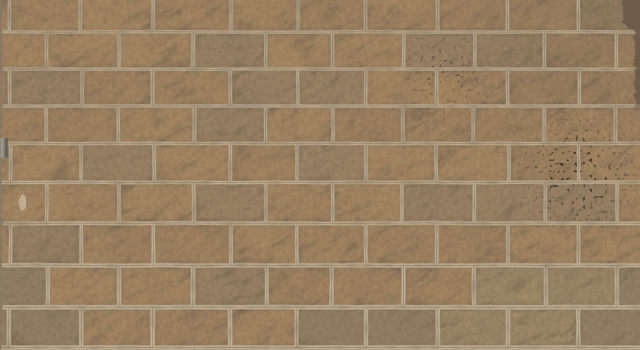
Write a Shadertoy shader that draws this texture.

```glsl
#define BLOCK vec2(0.2033, 0.1124)
#define ORIGIN vec2(0.0286, 0.0070)
#define JOINT 0.0056
#define GROOVE 0.0011
#define TAN vec3(0.625, 0.510, 0.375)
#define BROWN vec3(0.575, 0.475, 0.355)
#define SOOT vec3(0.495, 0.420, 0.325)
#define GREY vec3(0.540, 0.475, 0.385)
#define KHAKI vec3(0.610, 0.535, 0.400)
#define LIME vec3(0.755, 0.695, 0.590)
#define LIME_DARK vec3(0.590, 0.530, 0.430)

float hash(vec2 p) {
    vec3 q = fract(p.xyx * vec3(0.1031, 0.1030, 0.0973));
    q += dot(q, q.yzx + 33.33);
    return fract((q.x + q.y) * q.z);
}

vec2 gradientAt(vec2 cell) {
    float a = 6.2832 * hash(cell);
    return vec2(cos(a), sin(a));
}

float noise(vec2 p) {
    vec2 i = floor(p), f = fract(p), e = vec2(1.0, 0.0);
    vec2 u = f * f * f * (f * (f * 6.0 - 15.0) + 10.0);
    float low = mix(dot(gradientAt(i), f), dot(gradientAt(i + e), f - e), u.x);
    float high = mix(dot(gradientAt(i + e.yx), f - e.yx), dot(gradientAt(i + 1.0), f - 1.0), u.x);
    return mix(low, high, u.y);
}

float fbm(vec2 p) {
    float sum = 0.0, amp = 1.0;
    for (int k = 0; k < 4; k++) {
        sum += amp * noise(p);
        p = mat2(1.6, 1.2, -1.2, 1.6) * p + 5.7;
        amp *= 0.55;
    }
    return sum;
}

// Uneven courses: taller in the lower half, blocks widened left of centre
vec2 wallCoords(vec2 p) {
    vec2 q = p - ORIGIN;
    float rise = sin(3.1416 * q.y / 1.012);
    float bulge = (p.x - 0.68) / 0.18;
    q -= vec2(0.020 * exp(-bulge * bulge), 0.0225 * rise * rise);
    return q + 0.0016 * vec2(noise(p * 8.0), noise(p * 7.0 + 31.0));
}

vec3 blockColor(vec2 p, vec2 id, float centre, float edge, float right) {
    // Diagonal trowel smears, different in each block
    vec2 r = mat2(0.85, -0.53, 0.53, 0.85) * p;
    float smear = fbm(r * vec2(13.0, 38.0) + id * 7.31);
    float cloud = fbm(p * 9.0 + id * 3.17);
    float tint = hash(id + 19.0) - 0.5;
    vec3 col = mix(TAN, BROWN, clamp(0.42 + 0.7 * smear + 0.5 * tint + 0.4 * cloud, 0.0, 1.0));

    // Grey and khaki blocks in the two lowest courses
    float low = step(id.y, 1.5);
    float grey = low * max(step(0.86 + 0.5 * id.y, centre), step(centre, 0.2));
    float khaki = low * step(abs(centre - 1.48), 0.24) * grey;
    vec3 odd = mix(GREY, KHAKI, khaki * (0.65 + 0.5 * cloud));
    col = mix(col, odd, max(0.75 * grey, 0.45 * step(0.82, hash(id + 57.0))));

    // Soot in the smears, along the edges and towards the upper right
    float corner = smoothstep(right - 0.75, right, p.x) * smoothstep(0.45, 1.0, p.y);
    float rim = 1.0 - smoothstep(JOINT, JOINT + 0.013, edge);
    float soot = 0.55 * smoothstep(0.15, 0.75, smear + 0.4 * cloud) + 0.35 * corner;
    soot += rim * (0.22 + 0.5 * cloud);
    col = mix(col, SOOT, clamp(soot, 0.0, 1.0));
    return col * (1.0 + 0.07 * noise(p * 75.0) + 0.05 * noise(p * 160.0));
}

void mainImage(out vec4 fragColor, in vec2 fragCoord) {
    vec2 p = fragCoord / iResolution.y;
    float right = iResolution.x / iResolution.y;
    float aa = 0.8 / iResolution.y;

    // Running bond with slightly irregular upright joints
    vec2 q = wallCoords(p);
    float row = floor(q.y / BLOCK.y);
    float shift = 0.52 * mod(row, 2.0) * BLOCK.x;
    q.x -= shift;
    q.x -= 0.006 * (hash(vec2(floor(q.x / BLOCK.x + 0.5), row)) - 0.5);
    vec2 id = vec2(floor(q.x / BLOCK.x), row);
    vec2 f = q - id * BLOCK;
    vec2 gap = min(f, BLOCK - f);
    float edge = min(gap.x, gap.y);
    float centre = (id.x + 0.5) * BLOCK.x + shift + ORIGIN.x;
    vec3 col = blockColor(p, id, centre, edge, right);

    // Pitted patches
    float pits = exp(-dot(p - vec2(1.65, 0.51), p - vec2(1.65, 0.51)) * 60.0);
    pits += 0.5 * exp(-dot(p - vec2(1.27, 0.79), p - vec2(1.27, 0.79)) * 90.0);
    col *= 1.0 - 0.6 * min(pits, 1.0) * smoothstep(0.22, 0.42, noise(p * 95.0));

    // Lime joints with a tooled centre groove
    float wear = noise(p * 24.0);
    float halfWidth = JOINT * (1.0 + 0.3 * wear) * mix(1.15, 0.95, smoothstep(0.1, 0.4, p.y));
    vec3 lime = mix(LIME, LIME_DARK, clamp(0.2 + 0.7 * wear + 0.25 * p.y, 0.0, 0.8));
    float groove = 1.0 - smoothstep(GROOVE - aa, GROOVE + aa, edge);
    lime = mix(lime, LIME_DARK * 0.9, 0.75 * groove);
    col = mix(col, lime, 1.0 - smoothstep(halfWidth - aa, halfWidth + aa, edge));

    // Chipped plaster and a small metal bracket near the left edge
    float ragged = 0.006 * noise(p * 60.0);
    float chip = length((p - vec2(0.064, 0.421)) * vec2(2.1, 1.0)) - 0.023 + ragged;
    col = mix(col, LIME, 0.9 * (1.0 - smoothstep(-aa, aa, chip)));
    col = mix(col, GREY, 1.0 - smoothstep(-aa, aa, p.x - 0.006 + ragged));
    vec2 box = abs(p - vec2(0.012, 0.578)) - vec2(0.010, 0.028);
    vec3 metal = mix(vec3(0.36, 0.34, 0.31), vec3(0.62, 0.60, 0.56), smoothstep(0.022, 0.004, p.x));
    col = mix(col, metal, 1.0 - smoothstep(-aa, aa, max(box.x, box.y)));

    // Dark stain running down the right edge
    float stain = right - p.x - 0.014 - 0.035 * smoothstep(0.9, 0.94, p.y) + 2.0 * ragged;
    float reach = smoothstep(0.67, 0.72, p.y);
    col = mix(col, SOOT * 0.82, 0.85 * reach * (1.0 - smoothstep(-0.003, 0.004, stain)));

    fragColor = vec4(col, 1.0);
}
```
